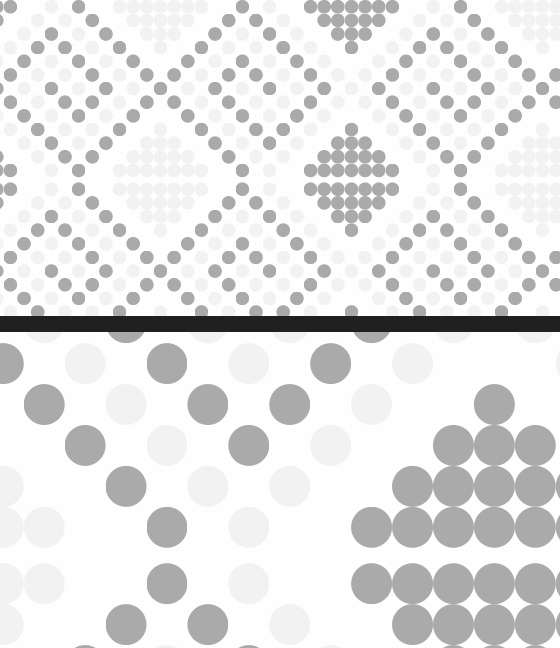
Top, the full canvas; bottom, a detail of the centre.
Reproduce this pattern procedurally as a Shadertoy shader.

```glsl
#define PITCH 0.04317            // dot spacing, in canvas heights
#define ORIGIN vec2(0.2488, 0.9787) // centre of the first dot, in canvas heights
#define COLUMNS 28.0             // dots across one repeat
#define LAST_ROW 12.0            // last row index of one band
#define BAND 13.378              // band height in pitches, including the seam
#define RADIUS 0.5               // dot radius in pitches
#define PAPER vec3(0.996)
#define PALE vec3(0.948)
#define DARK vec3(0.667)

bool at(vec2 a, vec2 b) {
    return all(lessThan(abs(a - b), vec2(0.5)));
}

bool isRing(float ring, float size) {
    return abs(ring - size) < 0.5;
}

// Spiral key: two open diamonds joined by one link dot
bool isFret(vec2 q) {
    float ring = abs(q.x) + abs(q.y);
    bool outer = isRing(ring, 6.0) && !at(q, vec2(-1.0, -5.0));
    bool inner = isRing(ring, 2.0) && !at(q, vec2(-1.0));
    return outer || inner || at(q, vec2(-1.0, -3.0));
}

// Colour of the dot at a column (-8 to 19) and row (0 to 12)
vec3 dotColor(float column, float row) {
    // Solid diamonds alternate pale and dark, centred on the seams
    float across = abs(mod(column + 1.0, 14.0) - 7.0);
    float blockDist = across + min(row, LAST_ROW - row);
    if (blockDist < 3.5) return abs(column - 6.0) > 7.5 ? DARK : PALE;

    // Checkered lattice, with an empty margin around the solid diamonds
    bool onLattice = mod(blockDist + 0.5, 2.0) < 1.0;
    if (blockDist < 5.5 || !onLattice) return PAPER;

    // The second key is the first one turned by half
    vec2 q = vec2(column, row - 6.0);
    if (column > 6.5) q = vec2(12.0, 0.0) - q;
    return isFret(q) ? DARK : PALE;
}

void mainImage(out vec4 fragColor, in vec2 fragCoord) {
    vec2 p = (fragCoord / iResolution.y - ORIGIN) / PITCH;
    float pixel = 1.0 / (PITCH * iResolution.y);

    // Rows run downwards, with a wider seam between bands
    float seam = 0.5 * (BAND - LAST_ROW);
    float y = mod(-p.y + seam, BAND) - seam;
    float row = clamp(floor(y + 0.5), 0.0, LAST_ROW);
    float column = floor(p.x + 0.5);

    float dist = length(vec2(p.x - column, y - row));
    float coverage = clamp(0.5 + (RADIUS - dist) / pixel, 0.0, 1.0);

    float wrapped = mod(column + 8.0, COLUMNS) - 8.0;
    fragColor = vec4(mix(PAPER, dotColor(wrapped, row), coverage), 1.0);
}
```
